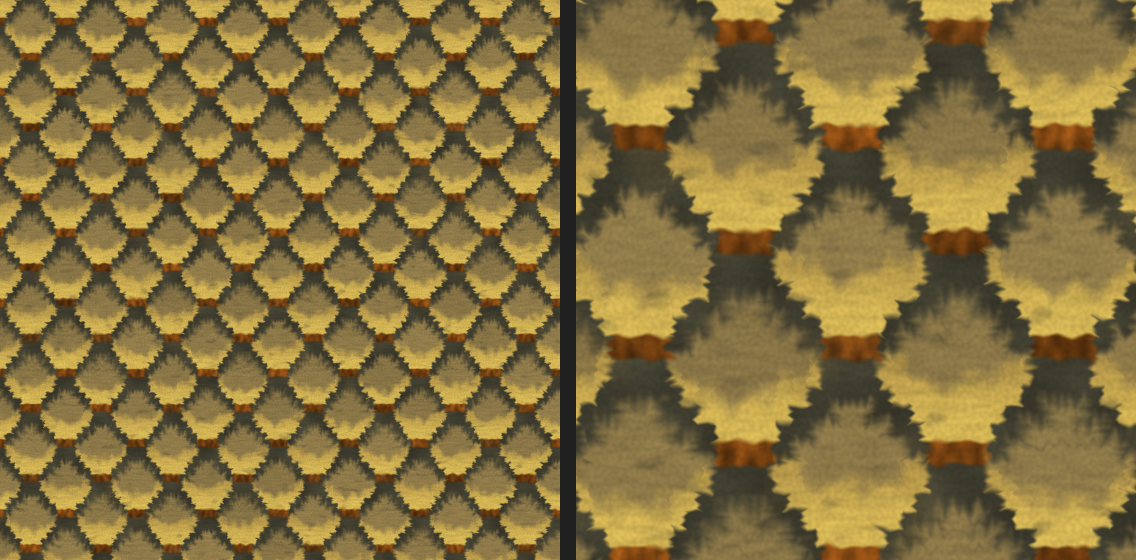
Left, the full canvas; right, a detail of the centre.
Reproduce this pattern procedurally as a WebGL 1 fragment shader.

```glsl
precision highp float;

uniform vec2 u_resolution;

const vec2 REPEATS = vec2(7.91, 7.975);
const vec2 ORIGIN = vec2(0.4325, 0.222);
const float STEP_HEIGHT = 0.0845;

const vec3 GROUND = vec3(0.245, 0.237, 0.180);
const vec3 OLIVE = vec3(0.55, 0.47, 0.28);
const vec3 GOLD = vec3(0.83, 0.71, 0.33);
const vec3 OCHRE = vec3(0.70, 0.58, 0.28);
const vec3 RUST = vec3(0.43, 0.235, 0.06);

float hash(vec2 p) {
  vec3 q = fract(p.xyx * vec3(0.1031, 0.1030, 0.0973));
  q += dot(q, q.yzx + 33.33);
  return fract((q.x + q.y) * q.z);
}

vec2 gradient(vec2 cell) {
  float angle = 6.2832 * hash(cell + 71.0);
  return vec2(cos(angle), sin(angle));
}

float gradientNoise(vec2 p) {
  vec2 i = floor(p);
  vec2 f = p - i;
  vec2 u = f * f * f * (f * (f * 6.0 - 15.0) + 10.0);
  vec2 e = vec2(1.0, 0.0);
  float low = mix(dot(gradient(i), f), dot(gradient(i + e), f - e), u.x);
  float high = mix(dot(gradient(i + e.yx), f - e.yx),
                   dot(gradient(i + 1.0), f - 1.0), u.x);
  return mix(low, high, u.y);
}

float boxDistance(vec2 p, vec2 halfSize) {
  vec2 d = abs(p) - halfSize;
  return length(max(d, 0.0)) + min(max(d.x, d.y), 0.0);
}

float coverage(float d, float softness) {
  return 1.0 - smoothstep(-softness, softness, d);
}

// Union of eight stacked bars, each overlapping its wider neighbour
float steppedScale(vec2 p, vec2 seed) {
  const float OVERLAP = 0.03;
  float side = step(0.0, p.x);
  float d = 1.0;
  for (int i = 0; i < 8; i++) {
    float k = float(i);
    float halfWidth = min(min(0.16 + 0.07 * k, 0.35), 0.09 + 0.085 * (7.0 - k));
    halfWidth += 0.035 * (hash(seed * 3.7 + vec2(k, side * 19.0)) - 0.5);
    float centre = (k + 0.5) * STEP_HEIGHT + OVERLAP * sign(3.5 - k);
    vec2 halfSize = vec2(halfWidth, 0.5 * STEP_HEIGHT + OVERLAP);
    d = min(d, boxDistance(p - vec2(0.0, centre), halfSize));
  }
  return d;
}

// Gold rim below, olive arch above
vec3 scaleColour(vec2 p, vec2 q, vec2 seed) {
  float vary = hash(seed + 5.3) - 0.5;
  float lean = hash(seed + 8.1) - 0.5;
  float x = mix(p.x, (floor(p.x / 0.075) + 0.5) * 0.075, 0.6) - 0.06 * lean;
  float arch = 0.23 + 1.5 * x * x + 0.12 * vary;
  arch += 0.11 * gradientNoise(q * vec2(9.0, 5.0));
  vec3 gold = mix(GOLD, OCHRE, smoothstep(0.06, 0.42, p.y));
  vec3 olive = OLIVE * (1.0 + 0.08 * lean);
  return mix(gold, olive, smoothstep(-0.06, 0.07, p.y - arch));
}

vec3 paintLattice(vec3 under, vec2 q, vec2 lattice, float pixel) {
  vec2 id = floor(q + vec2(0.5, 0.25));
  vec2 seed = id + lattice;
  vec2 p = q - id;

  // Brush wobble, with vertical smears near the crown
  float crown = smoothstep(0.2, 0.65, p.y);
  p += 0.028 * vec2(gradientNoise(q * 13.0 + lattice),
                    gradientNoise(q * 13.0 + lattice + 40.0));
  p.y += 0.07 * crown * gradientNoise(q * vec2(26.0, 3.0) + lattice);
  p.x += 0.035 * gradientNoise(q * vec2(4.0, 34.0) + lattice);

  // Rust foot, worn away in places
  float footWidth = 0.118 + 0.03 * hash(seed + 2.9);
  float foot = boxDistance(p - vec2(0.0, -0.045), vec2(footWidth, 0.068));
  float wear = 0.75 + 0.25 * smoothstep(0.0, 0.3, hash(seed + 6.4));
  vec3 rust = RUST * (1.0 + 0.35 * (hash(seed + 1.7) - 0.5));
  rust *= 1.0 + 0.6 * gradientNoise(q * vec2(16.0, 8.0)) + 1.5 * (p.y + 0.06);
  vec3 colour = mix(under, rust, wear * coverage(foot, 0.014 + pixel));

  // Crisp hem fading into a feathered crown
  float feather = 0.045 * crown * (0.5 + hash(seed + 9.2));
  float d = steppedScale(p, seed);
  float body = coverage(d, 0.012 + pixel + feather);
  float scuff = smoothstep(0.22, 0.5, gradientNoise(q * vec2(5.0, 9.0) + 17.0));
  body *= 1.0 - 0.35 * scuff * smoothstep(-0.1, 0.0, d);
  return mix(colour, scaleColour(p, q, seed), body);
}

void main() {
  vec2 uv = gl_FragCoord.xy / u_resolution;
  vec2 q = uv * REPEATS - ORIGIN;
  float pixel = REPEATS.x / min(u_resolution.x, u_resolution.y) * 0.5;

  // Stained ground
  vec3 colour = GROUND * (1.0 + 0.3 * gradientNoise(q * 4.0));
  float stain = smoothstep(0.15, 0.5, gradientNoise(q * vec2(3.0, 2.2) + 60.0));
  colour = mix(colour, OLIVE * 0.75, 0.3 * stain);

  colour = paintLattice(colour, q, vec2(0.0), pixel);
  colour = paintLattice(colour, q - 0.5, vec2(31.0, 57.0), pixel);

  // Dry brush strokes and canvas grain
  float strokes = gradientNoise(q * vec2(6.0, 28.0) + 11.0);
  float grain = gradientNoise(q * 45.0);
  colour *= 1.0 + 0.09 * strokes + 0.09 * grain;
  gl_FragColor = vec4(colour, 1.0);
}
```
